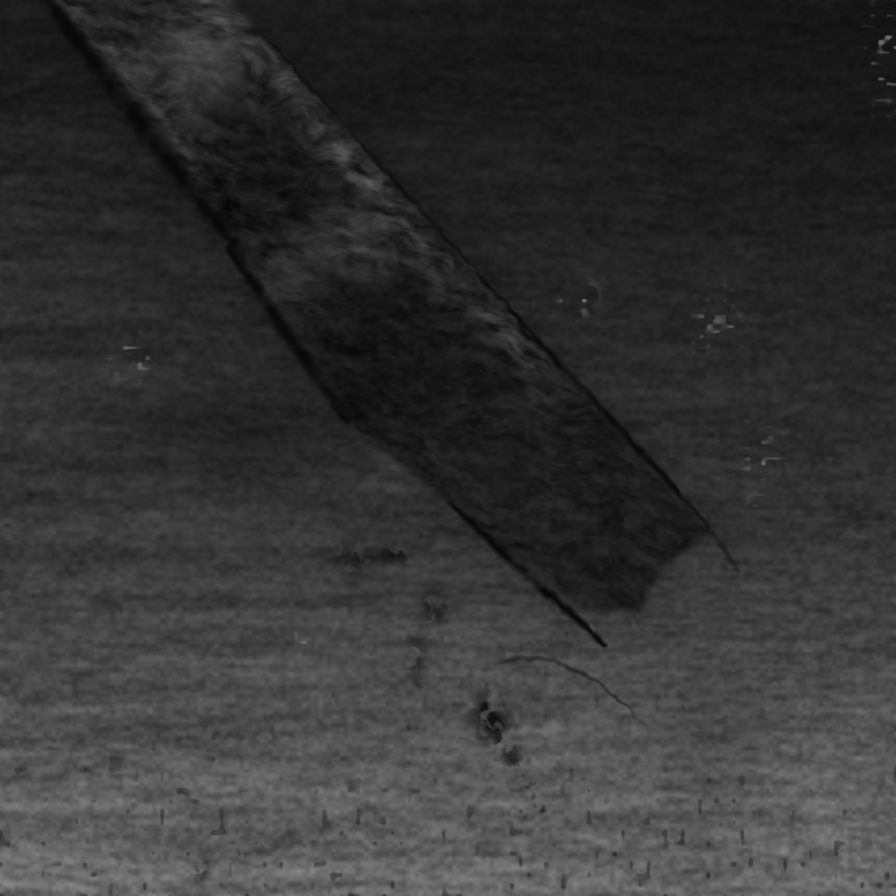
This texture is drawn by a Shadertoy shader. Its source:

```glsl
#define TOP_TONE 0.100
#define MID_LIFT 0.090
#define LOW_LIFT 0.195
#define STRIP_TONE 0.096
#define BAND_GRAIN 0.30
#define FINE_GRAIN 0.62
#define WRINKLE_DEPTH 0.125
#define CREASE_TONE 0.035

float hash(vec2 p) {
    vec3 q = fract(vec3(p.xyx) * 0.1031);
    q += dot(q, q.yzx + 33.33);
    return fract((q.x + q.y) * q.z);
}

float noise(vec2 p) {
    vec2 i = floor(p), f = fract(p);
    f = f * f * (3.0 - 2.0 * f);
    return mix(mix(hash(i), hash(i + vec2(1, 0)), f.x),
               mix(hash(i + vec2(0, 1)), hash(i + vec2(1, 1)), f.x), f.y);
}

float fbm(vec2 p) {
    float sum = 0.0, amp = 0.5;
    for (int i = 0; i < 4; i++) {
        sum += amp * noise(p);
        p = mat2(1.6, 1.2, -1.2, 1.6) * p + 7.3;
        amp *= 0.5;
    }
    return sum / 0.9375;
}

float blob(vec2 p, vec2 center, vec2 size) {
    vec2 d = (p - center) / size;
    return exp(-dot(d, d));
}

// Soft stroke, thin toward both ends and worn along its length
float stroke(vec2 p, vec2 a, vec2 b, float width) {
    vec2 ab = b - a;
    float t = clamp(dot(p - a, ab) / dot(ab, ab), 0.0, 1.0);
    float w = width * (0.4 + 2.4 * t * (1.0 - t));
    float wear = 0.6 + 0.4 * smoothstep(0.2, 0.6, noise(p * 60.0));
    return wear * (1.0 - smoothstep(0.0, w + 1.0 / iResolution.y, length(p - a - ab * t)));
}

// Signed distance to the torn strip, negative inside
float stripDistance(vec2 p) {
    vec2 v[14] = vec2[14](
        vec2(0.020, 1.04), vec2(0.150, 0.87), vec2(0.254, 0.733), vec2(0.300, 0.650),
        vec2(0.384, 0.531), vec2(0.501, 0.440), vec2(0.651, 0.320), vec2(0.712, 0.318),
        vec2(0.742, 0.370), vec2(0.794, 0.408), vec2(0.625, 0.590), vec2(0.534, 0.694),
        vec2(0.417, 0.824), vec2(0.225, 1.04));
    float d = 10.0, side = 1.0;
    for (int i = 0, j = 13; i < 14; j = i, i++) {
        vec2 e = v[j] - v[i], w = p - v[i];
        vec2 q = w - e * clamp(dot(w, e) / dot(e, e), 0.0, 1.0);
        d = min(d, dot(q, q));
        bvec3 c = bvec3(p.y >= v[i].y, p.y < v[j].y, e.x * w.y > e.y * w.x);
        if (all(c) || all(not(c))) side = -side;
    }
    return side * sqrt(d);
}

// Surface with level grain, brighter toward the bottom
float boardTone(vec2 p) {
    float tone = TOP_TONE + MID_LIFT * (1.0 - smoothstep(0.42, 1.0, p.y))
               + LOW_LIFT * (1.0 - smoothstep(-0.02, 0.52, p.y));
    tone += 0.03 * (0.5 - p.x) * smoothstep(0.25, 0.6, p.y);
    tone -= 0.045 * blob(p, vec2(0.27, 0.53), vec2(0.12, 0.08));
    tone -= 0.045 * blob(p, vec2(0.79, 0.13), vec2(0.06, 0.13));
    tone += 0.030 * blob(p, vec2(0.90, 0.08), vec2(0.12, 0.06));
    vec2 g = vec2(p.x, p.y + 0.05 * p.x * smoothstep(0.2, 0.5, p.y));
    g.y += 0.012 * noise(p * 6.0);
    float leftBands = 1.0 - 0.6 * smoothstep(0.3, 0.8, p.x);
    float broad = (noise(g * vec2(4.0, 55.0)) - 0.5) * leftBands;
    float fine = 0.6 * noise(g * vec2(24.0, 135.0)) + 0.4 * noise(g * vec2(55.0, 190.0)) - 0.5;
    float dust = 0.55 * noise(p * vec2(120.0, 150.0)) + 0.45 * noise(p * 215.0 + 9.0) - 0.5;
    return tone * (1.0 + BAND_GRAIN * broad + FINE_GRAIN * (0.6 * fine + 0.65 * dust));
}

// Dark strip with cloudy patches and fine ripples
float stripTone(vec2 p, float d) {
    float cloud = fbm(p * 22.0);
    vec2 bent = p + 0.035 * vec2(cloud, fbm(p * 18.0 + 5.0));
    float ripple = fbm(mat2(0.96, 0.28, -0.28, 0.96) * bent * vec2(42.0, 105.0));
    float grit = noise(p * 170.0) - 0.5;
    float patches = 0.13 * blob(p, vec2(0.215, 0.935), vec2(0.05, 0.06))
                  + 0.15 * blob(p, vec2(0.395, 0.728), vec2(0.05, 0.035))
                  + 0.07 * blob(p, vec2(0.32, 0.69), vec2(0.04, 0.04))
                  + 0.08 * blob(p, vec2(0.39, 0.82), vec2(0.04, 0.03));
    float rim = exp(-abs(d + 0.022) / 0.018) * smoothstep(0.98, 1.1, p.x + p.y) * smoothstep(0.48, 0.65, p.y);
    float tone = STRIP_TONE + 0.018 * (1.0 - smoothstep(0.35, 0.7, p.y)) + 0.02 * smoothstep(0.75, 0.95, p.y);
    tone -= 0.03 * blob(p, vec2(0.27, 0.79), vec2(0.05)) + 0.02 * blob(p, vec2(0.42, 0.61), vec2(0.07));
    tone += patches * (0.3 + cloud) + 0.14 * rim * ripple;
    return tone + (ripple - 0.5) * (WRINKLE_DEPTH + 0.5 * patches + 0.12 * rim) + 0.035 * grit;
}

void mainImage(out vec4 fragColor, in vec2 fragCoord) {
    vec2 p = fragCoord / iResolution.xy;
    vec2 rough = p + 0.004 * (vec2(noise(p * 110.0), noise(p * 110.0 + 31.0)) - 0.5);
    float d = stripDistance(rough);
    float tone = boardTone(p);

    // Contact shadow, worn patch and torn flap
    tone *= 1.0 - 0.18 * exp(-max(d, 0.0) / 0.025);
    tone += 0.10 * blob(p, vec2(0.435, 0.480), vec2(0.030, 0.025)) * fbm(p * 75.0);
    tone += 0.035 * blob(p, vec2(0.778, 0.364), vec2(0.028, 0.022));
    tone = mix(tone, stripTone(p, d), 1.0 - smoothstep(-0.006, 0.006, d));

    // Creases along the strip
    float crease = stroke(rough, vec2(0.045, 1.01), vec2(0.262, 0.725), 0.017);
    crease = max(crease, stroke(rough, vec2(0.255, 0.725), vec2(0.386, 0.530), 0.012));
    crease = max(crease, stroke(rough, vec2(0.503, 0.438), vec2(0.675, 0.280), 0.009));
    crease = max(crease, 0.6 * stroke(rough, vec2(0.30, 0.955), vec2(0.534, 0.694), 0.004));
    crease = max(crease, 0.95 * stroke(rough, vec2(0.534, 0.694), vec2(0.792, 0.412), 0.006));
    crease = max(crease, 0.5 * stroke(rough, vec2(0.792, 0.410), vec2(0.825, 0.362), 0.005));
    tone = mix(tone, CREASE_TONE, crease);

    // Curved scratch and dark stains
    float arc = abs(rough.y - 0.265 + 4.5 * pow(rough.x - 0.59, 2.0));
    float arcMask = smoothstep(0.545, 0.57, p.x) * (1.0 - smoothstep(0.69, 0.73, p.x));
    float stain = 0.7 * arcMask * (1.0 - smoothstep(0.0, 0.005, arc)) * (0.5 + 0.5 * noise(p * 80.0));
    float mottled = smoothstep(0.35, 0.62, fbm(p * 85.0));
    stain += mottled * (0.8 * blob(p, vec2(0.485, 0.322), vec2(0.014, 0.018))
           + 0.9 * blob(p, vec2(0.440, 0.382), vec2(0.018, 0.010))
           + 0.5 * blob(p, vec2(0.395, 0.375), vec2(0.025, 0.022))
           + 0.6 * blob(p, vec2(0.465, 0.265), vec2(0.010, 0.035))
           + 0.8 * blob(p, vec2(0.545, 0.200), vec2(0.020, 0.028))
           + 0.8 * stroke(rough, vec2(0.54, 0.21), vec2(0.605, 0.095), 0.017)
           + 0.7 * blob(p, vec2(0.225, 0.028), vec2(0.009, 0.018)));
    stain += 0.5 * smoothstep(0.80, 0.97, noise(p * vec2(105.0, 85.0) + 3.0)) * (1.0 - smoothstep(0.0, 0.35, p.y));
    tone *= 1.0 - 0.75 * min(stain, 1.0);

    // Pale flecks around a few worn places
    float worn = blob(p, vec2(0.645, 0.668), vec2(0.018)) + blob(p, vec2(0.80, 0.635), vec2(0.02, 0.032))
               + blob(p, vec2(0.036, 0.879), vec2(0.010)) + blob(p, vec2(0.146, 0.60), vec2(0.020))
               + blob(p, vec2(0.35, 0.29), vec2(0.025, 0.007)) + blob(p, vec2(0.99, 0.94), vec2(0.02, 0.05))
               + 0.6 * blob(p, vec2(0.85, 0.48), vec2(0.02, 0.04));
    tone += 0.38 * worn * smoothstep(0.66, 0.95, noise(p * vec2(115.0, 170.0) + 17.0));

    fragColor = vec4(vec3(clamp(tone, 0.0, 1.0)), 1.0);
}
```
